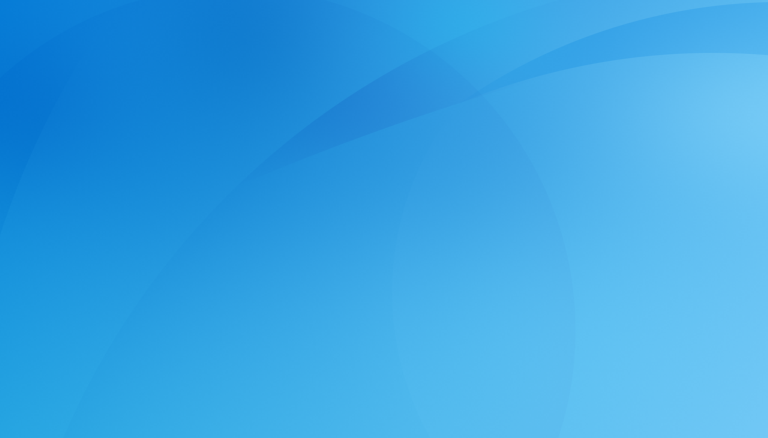
This background is drawn by a Shadertoy shader. Its source:

```glsl
// Soft blue backdrop: a four-corner gradient is tinted by broad round glows,
// then crossed by faint translucent veils. Each veil is bounded by a circular
// arc, given by three points, and fades away from its edge.

// Distances are in canvas heights, with the origin at the lower left.

float hash(vec2 p) {
    return fract(sin(dot(p, vec2(127.1, 311.7))) * 43758.5453);
}

// Gaussian spot with separate radii along x and y
float glow(vec2 p, vec2 center, vec2 radius) {
    vec2 q = (p - center) / radius;
    return exp(-dot(q, q));
}

// Signed distance to the circle through a, b and c; negative inside
float arcDistance(vec2 p, vec2 a, vec2 b, vec2 c) {
    vec2 u = b - a, v = c - a;
    float uu = dot(u, u), vv = dot(v, v);
    float area = 2.0 * (u.x * v.y - u.y * v.x);
    vec2 toCenter = vec2(v.y * uu - u.y * vv, u.x * vv - v.x * uu) / area;
    return length(p - a - toCenter) - length(toCenter);
}

// Smooth coverage of the negative side
float inside(float d) {
    float soft = max(0.0018, 0.8 / iResolution.y);
    return 1.0 - smoothstep(-soft, soft, d);
}

// Coverage that fades with depth behind the edge
float veil(float d, float reach) {
    return inside(d) * exp(-max(-d, 0.0) / reach);
}

vec3 cornerGradient(vec2 uv) {
    vec3 bottom = mix(vec3(0.15, 0.65, 0.885), vec3(0.44, 0.78, 0.96), uv.x);
    vec3 top = mix(vec3(0.03, 0.50, 0.85), vec3(0.35, 0.73, 0.94), uv.x);
    return mix(bottom, top, uv.y);
}

vec3 addGlows(vec3 color, vec2 p) {
    // Deep blue regions
    color -= vec3(0.05, 0.065, 0.05) * glow(p, vec2(0.58, 0.93), vec2(0.24, 0.22));
    color -= vec3(0.05, 0.05, 0.03) * glow(p, vec2(0.48, 0.62), vec2(0.42, 0.30));
    color -= vec3(0.02, 0.055, 0.03) * glow(p, vec2(0.03, 0.75), vec2(0.26, 0.20));
    color -= vec3(0.04, 0.035, 0.02) * glow(p, vec2(1.02, 0.63), vec2(0.34, 0.24));
    // Cyan and pale light
    color += vec3(-0.025, 0.035, 0.01) * glow(p, vec2(1.06, 0.95), vec2(0.18, 0.13));
    color += vec3(0.08, 0.045, 0.015) * glow(p, vec2(1.73, 0.75), vec2(0.32, 0.18));
    color += vec3(0.02, 0.025, 0.012) * glow(p, vec2(1.25, 0.25), vec2(0.42, 0.28));
    return color;
}

vec3 addVeils(vec3 color, vec2 p) {
    vec2 meeting = vec2(1.050, 0.765);

    // Crescent at the upper right, between two arcs
    float crown = arcDistance(p, meeting, vec2(1.370, 0.927), vec2(1.753, 0.995));
    float bowl = arcDistance(p, meeting, vec2(1.461, 0.870), vec2(1.753, 0.874));
    float crescent = inside(crown) * inside(-bowl) * smoothstep(0.95, 1.40, p.x);
    color -= vec3(0.075, 0.045, 0.012) * crescent;

    // Long sweep and the dark lens above its chord
    float sweep = arcDistance(p, vec2(0.274, 0.247), vec2(0.548, 0.582), vec2(0.982, 0.886));
    float chord = arcDistance(p, meeting, vec2(0.799, 0.678), vec2(0.548, 0.578));
    float lens = inside(sweep) * inside(-chord) * glow(p, vec2(0.84, 0.75), vec2(0.24, 0.18));
    color -= vec3(0.012, 0.045, 0.022) * lens;
    color -= vec3(0.008, 0.012, 0.006) * veil(sweep, 0.12);

    // Two faint arcs at the upper left
    float shoulder = arcDistance(p, vec2(0.0, 0.822), vec2(0.114, 0.909), vec2(0.320, 1.0));
    float flank = arcDistance(p, vec2(0.0, 0.463), vec2(0.046, 0.589), vec2(0.183, 0.863));
    color -= vec3(0.008, 0.016, 0.008) * veil(shoulder, 0.15);
    color -= vec3(0.018, 0.020, 0.010) * veil(-flank, 0.14) * smoothstep(0.95, 0.60, p.y);

    // Upright arc through the middle
    float upright = arcDistance(p, meeting, vec2(0.902, 0.429), vec2(0.982, 0.0));
    color += vec3(0.010, 0.006, 0.004) * veil(upright, 0.10) * smoothstep(0.80, 0.55, p.y);
    return color;
}

void mainImage(out vec4 fragColor, in vec2 fragCoord) {
    vec2 uv = fragCoord / iResolution.xy;
    // Fixed 1.753 canvas width keeps the layout for any aspect
    vec2 p = uv * vec2(1.753, 1.0);

    vec3 color = cornerGradient(uv);
    color = addGlows(color, p);
    color = addVeils(color, p);

    // Tiny dither hides banding
    color += (hash(floor(uv * vec2(512.0, 292.0))) - 0.5) / 255.0;
    fragColor = vec4(clamp(color, 0.0, 1.0), 1.0);
}
```
